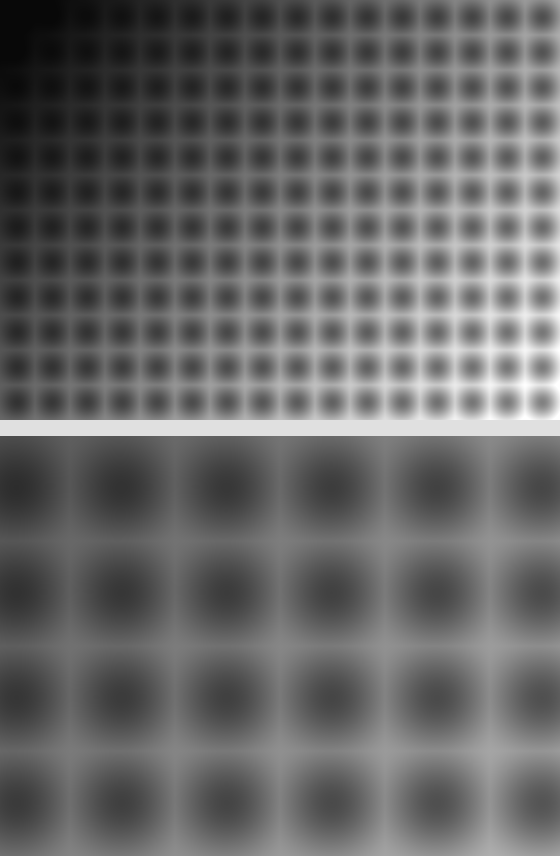
Top: the whole. Bottom: its middle third, enlarged.
This pattern is drawn by a Shadertoy shader. Its source:

```glsl
// Dark centre rising to a bright rim, creased where neighbouring cells meet
float softDot(vec2 cell) {
    float radius = length(cell - 0.5);
    return mix(0.46, 0.95, smoothstep(0.0, 0.74, radius));
}

void mainImage(out vec4 fragColor, in vec2 fragCoord) {
    vec2 uv = fragCoord / iResolution.xy;

    // Diagonal light, from black at upper left to white at lower right
    float light = 0.71 * uv.x + 0.46 * (1.0 - uv.y) - 0.03;

    // Sixteen columns by twelve rows of square cells
    float shade = light * softDot(fract(uv * vec2(16.0, 12.0)));

    // Lift the deepest shadow to a flat near-black
    fragColor = vec4(vec3(clamp(shade, 0.03, 1.0)), 1.0);
}
```
